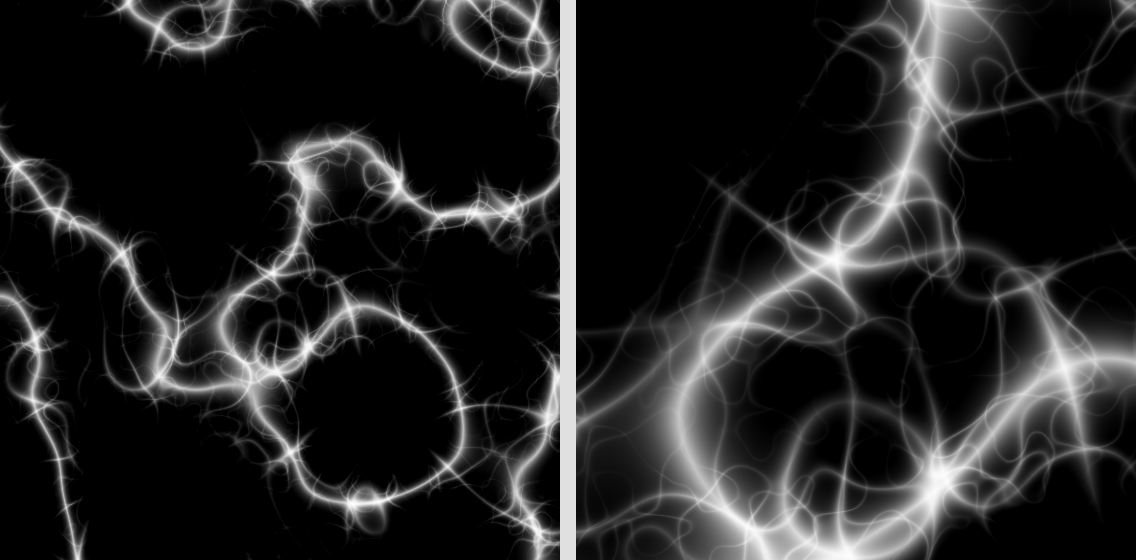
Left, the full canvas; right, a detail of the centre.
Give the GLSL for this texture, as a WebGL 1 fragment shader.

```glsl
precision highp float;
// Glowing web of electric filaments on black.
// Zero contours of gradient noise form the trunk lines; finer octaves of
// contours branch off them, fading with distance from the coarser lines.

uniform vec2 u_resolution;

const float TAU = 6.2831853;
const vec2 VIEW_OFFSET = vec2(0.08, -0.3);
const float TRUNK_SCALE = 3.2;
const float BRANCH_SCALE = 5.6;
const float BRANCH_GROWTH = 1.6;
const int BRANCH_OCTAVES = 5;

float hash(vec2 p) {
  return fract(sin(dot(p, vec2(127.1, 311.7))) * 43758.5453);
}

// Corner slope plus a small offset, so contours avoid the lattice points.
float cornerValue(vec2 cell, vec2 offset) {
  float angle = TAU * hash(cell);
  float lift = 0.5 * (hash(cell + 57.3) - 0.5);
  return dot(vec2(cos(angle), sin(angle)), offset) + lift;
}

float gradientNoise(vec2 p) {
  vec2 cell = floor(p);
  vec2 f = p - cell;
  vec2 fade = f * f * f * (f * (f * 6.0 - 15.0) + 10.0);
  vec2 e = vec2(1.0, 0.0);
  float low = mix(cornerValue(cell, f),
                  cornerValue(cell + e.xy, f - e.xy), fade.x);
  float high = mix(cornerValue(cell + e.yx, f - e.yx),
                   cornerValue(cell + e.xx, f - e.xx), fade.x);
  return mix(low, high, fade.y);
}

vec2 rotate(vec2 p, float angle) {
  float c = cos(angle);
  float s = sin(angle);
  return vec2(c * p.x - s * p.y, s * p.x + c * p.y);
}

// Absolute value with its crease rounded over about one pixel.
float softAbs(float value, float rounding) {
  return sqrt(value * value + rounding * rounding);
}

float ridge(float height, float width) {
  return exp(-height / width);
}

float trunkHeight(vec2 p, float pixel) {
  float n = gradientNoise(rotate(p, 0.4) * TRUNK_SCALE + 13.7);
  n += 0.12 * gradientNoise(p * TRUNK_SCALE * 2.6 + 41.2);
  return softAbs(n, 0.4 * pixel * TRUNK_SCALE);
}

// Sums finer contour lines, each octave dimmed away from the previous one.
float branches(vec2 p, float reach, float pixel) {
  float light = 0.0;
  float weight = reach;
  float scale = BRANCH_SCALE;
  for (int i = 0; i < BRANCH_OCTAVES; i++) {
    float octave = float(i);
    vec2 q = rotate(p, 1.1 + 0.9 * octave) * scale + 23.1 * (octave + 1.0);
    float height = softAbs(gradientNoise(q), 0.4 * pixel * scale);
    light += weight * ridge(height, 0.024);
    weight *= ridge(height, 0.4);
    scale *= BRANCH_GROWTH;
  }
  return light;
}

void main() {
  float side = min(u_resolution.x, u_resolution.y);
  vec2 p = gl_FragCoord.xy / side + VIEW_OFFSET;
  float pixel = 1.0 / side;

  float height = trunkHeight(p, pixel);
  float reach = ridge(height, 0.085);
  float core = 0.5 * ridge(height, 0.012) + 0.3 * ridge(height, 0.035);

  // Bright core, diffuse halo and branching filaments.
  float light = core + 0.07 * reach + 1.15 * branches(p, reach, pixel);

  // Cut the faint floor to black and compress the highlights.
  float brightness = 1.0 - exp(-1.8 * max(light - 0.045, 0.0));
  gl_FragColor = vec4(vec3(brightness), 1.0);
}
```
